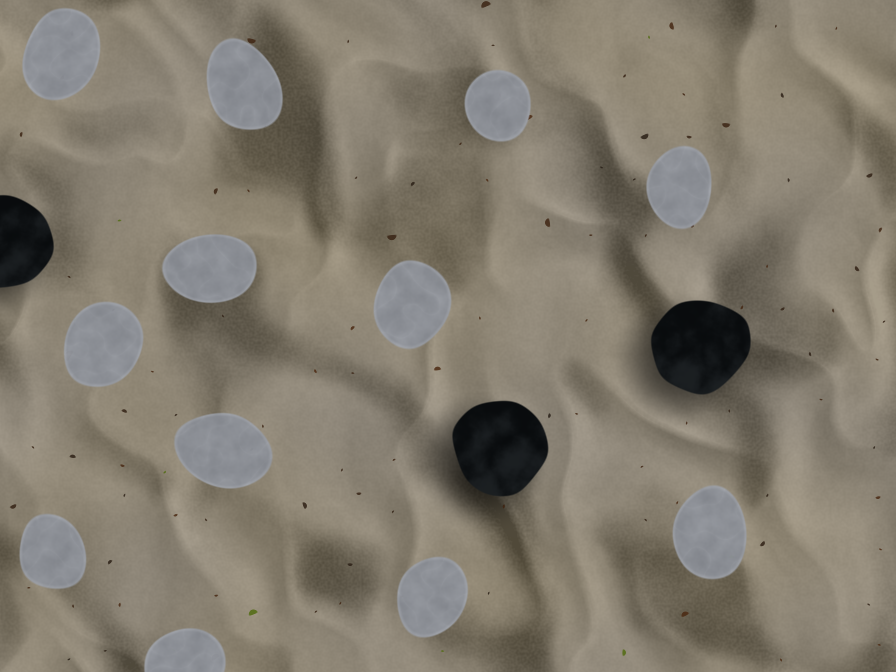
This texture is drawn by a Shadertoy shader. Its source:

```glsl
const vec3 SAND_DARK = vec3(0.31, 0.285, 0.23);
const vec3 SAND_LIGHT = vec3(0.615, 0.58, 0.515);
const vec3 PEBBLE_GREY = vec3(0.545, 0.56, 0.59);
const vec3 STONE_DARK = vec3(0.035, 0.045, 0.052);
const vec3 STONE_LIGHT = vec3(0.105, 0.12, 0.13);
const float TAU = 6.2831853;

vec2 hash2(vec2 p) {
    vec3 q = fract(p.xyx * vec3(0.1031, 0.1030, 0.0973));
    q += dot(q, q.yzx + 33.33);
    return fract((q.xx + q.yz) * q.zy);
}

mat2 rotation(float a) {
    return mat2(cos(a), sin(a), -sin(a), cos(a));
}

float cornerSlope(vec2 cell, vec2 offset) {
    float a = TAU * hash2(cell + 91.0).x;
    return dot(vec2(cos(a), sin(a)), offset);
}

// Gradient noise, roughly -0.7 to 0.7
float noise(vec2 p) {
    vec2 i = floor(p), f = p - i;
    vec2 u = f * f * f * (f * (f * 6.0 - 15.0) + 10.0);
    vec2 e = vec2(1, 0);
    return mix(mix(cornerSlope(i, f), cornerSlope(i + e, f - e), u.x),
               mix(cornerSlope(i + e.yx, f - e.yx), cornerSlope(i + 1.0, f - 1.0), u.x), u.y);
}

float fbm(vec2 p) {
    float sum = 0.0, amp = 1.0;
    for (int i = 0; i < 4; i++) {
        sum += amp * noise(p);
        p = rotation(0.6) * p * 2.1 + 7.3;
        amp *= 0.5;
    }
    return sum;
}

// Coordinates stretched along the steep diagonal of the dunes
vec2 duneSpace(vec2 p) {
    vec2 q = vec2(dot(p, vec2(0.89, 0.45)) * 7.5, dot(p, vec2(0.45, -0.89)) * 4.6);
    return q + 0.7 * vec2(noise(p * 6.0), noise(p * 6.0 + 17.0));
}

float crest(vec2 p) {
    return abs(noise(duneSpace(p) * 0.8 + 31.0));
}

vec3 sand(vec2 p) {
    vec2 lightStep = vec2(0.007, 0.004);
    float hollow = smoothstep(-0.08, 0.5, noise(duneSpace(p)) + 0.1 * fbm(p * 11.0));
    float relief = crest(p + lightStep) - crest(p - lightStep);
    float line = exp(-30.0 * crest(p)) * smoothstep(-0.1, 0.3, noise(p * 5.0 + 4.0));
    float wisps = fbm(duneSpace(p) * 1.7 + 9.0);
    float tone = 0.83 - 0.66 * hollow + 1.3 * relief + 0.13 * line + 0.12 * wisps;
    tone += 0.05 * noise(p * 90.0) + (0.06 + 0.1 * hollow) * noise(p * 240.0);
    vec3 color = mix(SAND_DARK, SAND_LIGHT, clamp(tone, 0.0, 1.1));
    return color + vec3(0.012, 0.004, -0.022) * noise(p * 4.0 + 50.0);
}

// Tiny twigs and leaf scraps, one at most per cell
vec3 addDebris(vec3 color, vec2 p, float px) {
    vec2 cell = floor(p / 0.07);
    vec2 pick = hash2(cell + 5.0), kind = hash2(cell + 63.0);
    vec2 local = p - (cell + 0.2 + 0.6 * hash2(cell + 27.0)) * 0.07;
    local = rotation(TAU * kind.x) * local;
    local.y += 40.0 * local.x * local.x;
    float size = mix(0.002, 0.008, pow(kind.y, 4.0));
    float d = length(local * vec2(1.0, 1.8)) - size;
    vec3 tint = mix(vec3(0.15, 0.12, 0.09), vec3(0.32, 0.17, 0.07), pick.y);
    tint = mix(tint, vec3(0.32, 0.42, 0.07), step(0.93, pick.y));
    float cover = (1.0 - smoothstep(-px, px, d)) * step(pick.x, 0.42);
    return mix(color, tint, 0.85 * cover);
}

// Distance to an uneven rounded polygon; higher sharpness gives harder corners
float rockDistance(vec2 p, float radius, float sharpness, float seed) {
    float sum = 0.0;
    for (int i = 0; i < 8; i++) {
        vec2 h = hash2(vec2(float(i), seed));
        float a = TAU * (float(i) + 0.5 * h.x) / 8.0;
        float side = radius * mix(0.9, 1.1, h.y);
        sum += exp(sharpness * (dot(p, vec2(cos(a), sin(a))) - side));
    }
    return log(sum) / sharpness;
}

vec3 addPebble(vec3 color, vec2 p, float px, float seed) {
    vec2 h = hash2(vec2(seed, 140.0));
    vec2 q = rotation(TAU * h.x) * p * vec2(0.9, 1.1);
    float d = rockDistance(q, mix(0.061, 0.075, h.y), 60.0, seed);
    float mottle = fbm(p * 32.0 + seed * 7.0);
    float veins = exp(-14.0 * abs(noise(p * 24.0 + seed * 3.0)));
    float rim = smoothstep(-0.005, -0.001, d);
    vec3 tint = PEBBLE_GREY + 0.045 * mottle + 0.02 * veins + 0.05 * rim;
    return mix(color, tint, 0.95 * (1.0 - smoothstep(-px, px, d)));
}

vec3 addStone(vec3 color, vec2 p, float px, float seed) {
    float shadow = 1.0 - smoothstep(-0.03, 0.045, rockDistance(p + vec2(0.03, 0.022), 0.068, 60.0, seed));
    color *= 1.0 - 0.55 * shadow;
    float d = rockDistance(p, 0.071, 130.0, seed);
    float facets = abs(noise(p * 17.0 + seed)) + 0.25 * fbm(p * 40.0) - 3.0 * p.y;
    vec3 tint = mix(STONE_DARK, STONE_LIGHT, smoothstep(-0.1, 0.6, facets));
    return mix(color, tint, 1.0 - smoothstep(-px, px, d));
}

void mainImage(out vec4 fragColor, in vec2 fragCoord) {
    vec2 p = fragCoord / iResolution.y;
    float aspect = iResolution.x / iResolution.y, px = 1.0 / iResolution.y;
    vec3 color = addDebris(sand(p), p, px);

    // Even low-discrepancy scatter; every fifth rock is a black stone
    for (int i = 0; i < 15; i++) {
        float seed = float(i);
        bool isStone = i % 5 == 2;
        vec2 center = fract(0.5 + seed * vec2(0.7549, 0.5698)) * vec2(aspect, 1.0);
        if (!isStone) center += 0.16 * (hash2(vec2(seed, 8.0)) - 0.5);
        vec2 local = p - center;
        if (length(local) > 0.25) continue;
        color = isStone ? addStone(color, local, px, seed) : addPebble(color, local, px, seed);
    }
    fragColor = vec4(clamp(color, 0.0, 1.0), 1.0);
}
```
